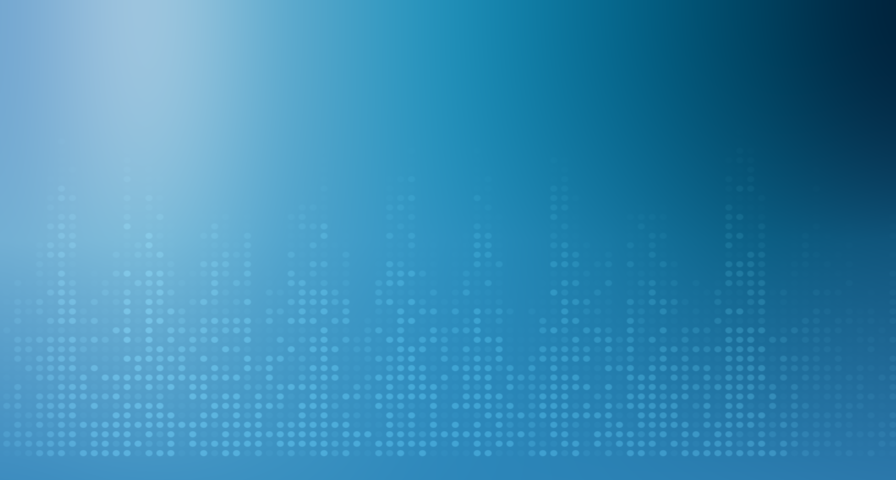
Give the GLSL for this background, as a WebGL 2 fragment shader.

```glsl
#version 300 es
precision highp float;
// A soft blue backdrop, pale at the upper left and near black at the upper right,
// made from three smooth horizontal colour ramps blended by height.
// Faint dots on a regular grid rise from the bottom in uneven columns.

uniform vec2 u_resolution;
out vec4 outColor;

const float TAU = 6.2831853;
const vec2 GRID_COUNT = vec2(81.9, 50.8);
const vec2 GRID_SHIFT = vec2(0.12, 0.34);

const vec3 TOP_RAMP[7] = vec3[7](
  vec3(0.46, 0.66, 0.82), vec3(0.61, 0.77, 0.87), vec3(0.35, 0.66, 0.80),
  vec3(0.13, 0.56, 0.72), vec3(0.03, 0.42, 0.57), vec3(0.00, 0.27, 0.39),
  vec3(0.00, 0.14, 0.24));
const vec3 MIDDLE_RAMP[7] = vec3[7](
  vec3(0.45, 0.69, 0.83), vec3(0.48, 0.73, 0.85), vec3(0.31, 0.64, 0.80),
  vec3(0.18, 0.57, 0.75), vec3(0.10, 0.48, 0.65), vec3(0.05, 0.38, 0.53),
  vec3(0.06, 0.33, 0.48));
const vec3 BOTTOM_RAMP[7] = vec3[7](
  vec3(0.24, 0.55, 0.75), vec3(0.25, 0.57, 0.76), vec3(0.22, 0.56, 0.75),
  vec3(0.18, 0.53, 0.73), vec3(0.17, 0.51, 0.71), vec3(0.17, 0.49, 0.69),
  vec3(0.17, 0.47, 0.67));
const vec3 DOT_GLOW = vec3(0.08, 0.11, 0.10);

float hash(vec2 p) {
  vec3 q = fract(p.xyx * vec3(0.1031, 0.1030, 0.0973));
  q += dot(q, q.yzx + 33.33);
  return fract((q.x + q.y) * q.z);
}

float cornerSlope(vec2 corner, vec2 offset) {
  float angle = TAU * hash(corner);
  return dot(vec2(cos(angle), sin(angle)), offset);
}

float gradientNoise(vec2 p) {
  vec2 i = floor(p), f = fract(p);
  vec2 s = f * f * f * (f * (f * 6.0 - 15.0) + 10.0);
  vec2 e = vec2(1.0, 0.0);
  float low = mix(cornerSlope(i, f), cornerSlope(i + e, f - e), s.x);
  float high = mix(cornerSlope(i + e.yx, f - e.yx), cornerSlope(i + 1.0, f - 1.0), s.x);
  return mix(low, high, s.y);
}

// Catmull-Rom curve through seven evenly spaced colours
vec3 smoothRamp(vec3 ramp[7], float x) {
  float t = clamp(x, 0.0, 1.0) * 6.0;
  int i = min(int(t), 5);
  float f = t - float(i);
  vec3 a = ramp[max(i - 1, 0)], b = ramp[i], c = ramp[i + 1], d = ramp[min(i + 2, 6)];
  return b + 0.5 * f * (c - a + f * (2.0 * a - 5.0 * b + 4.0 * c - d
       + f * (3.0 * (b - c) + d - a)));
}

vec3 backdrop(vec2 uv) {
  float upper = clamp(2.0 - 2.0 * uv.y, 0.0, 1.0);
  float lower = clamp(1.0 - 2.0 * uv.y, 0.0, 1.0);
  vec3 color = mix(smoothRamp(TOP_RAMP, uv.x), smoothRamp(MIDDLE_RAMP, uv.x), upper * upper);
  return mix(color, smoothRamp(BOTTOM_RAMP, uv.x), lower * (1.2 - 0.2 * lower));
}

// Brightness of one grid cell: columns in loose groups, sparser with height
float dotStrength(vec2 cell) {
  vec2 center = (cell + 0.5 + GRID_SHIFT) / GRID_COUNT;
  float group = 0.5 + 0.5 * cos(TAU * (center.x - 0.159) / 0.095);
  float column = hash(vec2(cell.x, 7.0));
  float patchiness = gradientNoise(cell * vec2(0.31, 0.13));
  float reach = 0.32 + 0.22 * group + 0.22 * column;
  float fade = 1.0 - smoothstep(0.12, reach, center.y);
  float density = 0.2 + 0.35 * group + 0.35 * column + 0.4 * patchiness;
  float chance = hash(cell + 19.0);
  float lit = 1.0 - smoothstep(0.0, 0.35, chance - density * (0.25 + 0.6 * fade));
  float sides = smoothstep(-0.1, 0.14, center.x) * (1.0 - 0.7 * smoothstep(0.85, 0.92, center.x));
  return (0.15 + 0.85 * lit) * sqrt(fade) * sides * step(0.0, cell.y - 2.0);
}

float dotMask(vec2 grid) {
  float soft = max(0.1, 0.7 * fwidth(grid.x));
  float radius = length(fract(grid) - 0.5);
  return 1.0 - smoothstep(0.32 - soft, 0.32 + soft, radius);
}

void main() {
  vec2 uv = gl_FragCoord.xy / u_resolution;
  vec2 grid = uv * GRID_COUNT - GRID_SHIFT;
  vec3 color = backdrop(uv);
  color += DOT_GLOW * dotMask(grid) * dotStrength(floor(grid));
  outColor = vec4(clamp(color, 0.0, 1.0), 1.0);
}
```
